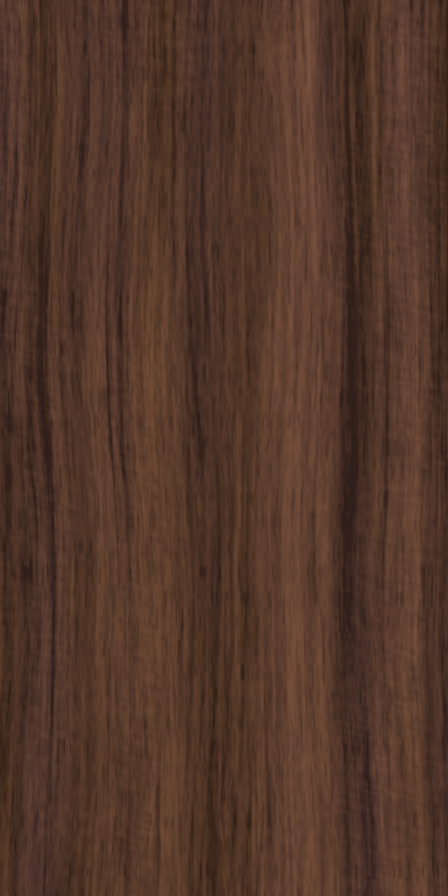
This texture is drawn by a Shadertoy shader. Its source:

```glsl
// Dark walnut veneer with upright bands, wavy growth lines and fine pores
const vec3 DARK_WOOD = vec3(0.190, 0.120, 0.098);
const vec3 LIGHT_WOOD = vec3(0.445, 0.298, 0.223);
const vec3 GOLD_TINT = vec3(0.006, 0.004, -0.014);
const float BASE_TONE = 0.555;
const float BAND_CONTRAST = 0.46;
const float STRIPE_CONTRAST = 0.38;
const float GRAIN_CONTRAST = 0.30;
const float FIBRE_CONTRAST = 0.32;
const float SPECK_CONTRAST = 0.22;
const float RING_COUNT = 38.0;
const float RING_DEPTH = 0.20;
const float STREAK_DEPTH = 0.30;
const float PORE_DEPTH = 0.20;
const float FLECK_CONTRAST = 0.15;

float hash(vec2 p) {
    vec3 q = fract(vec3(p.xyx) * 0.1031);
    q += dot(q, q.yzx + 33.33);
    return fract((q.x + q.y) * q.z);
}

float noise(vec2 p) {
    vec2 cell = floor(p);
    vec2 f = fract(p);
    f = f * f * (3.0 - 2.0 * f);
    float low = mix(hash(cell), hash(cell + vec2(1.0, 0.0)), f.x);
    float high = mix(hash(cell + vec2(0.0, 1.0)), hash(cell + vec2(1.0, 1.0)), f.x);
    return mix(low, high, f.y);
}

// Noise centred on zero, shifted by a seed
float grain(vec2 p, float seed) {
    return noise(p + seed * vec2(17.3, 9.1)) - 0.5;
}

// Sideways drift of the grain along the trunk
float drift(vec2 p) {
    return 0.045 * grain(p * vec2(2.5, 1.5), 1.0)
         + 0.014 * grain(p * vec2(7.0, 3.2), 2.0)
         + 0.003 * grain(p * vec2(20.0, 9.0), 3.0);
}

// Thin growth lines that bend into long arches
float growthLines(vec2 p) {
    float phase = p.x * RING_COUNT + 5.0 * grain(p * vec2(4.5, 0.9), 4.0);
    float wave = 0.5 + 0.5 * sin(6.2832 * phase);
    float strength = smoothstep(0.35, 0.75, noise(p * vec2(9.0, 0.8) + 51.0));
    return pow(wave, 5.0) * strength;
}

// Narrow near-black streaks following the grain
float darkStreaks(vec2 p) {
    float thin = smoothstep(0.60, 0.90, noise(p * vec2(75.0, 0.9) + 83.0));
    float zone = smoothstep(0.40, 0.70, noise(p * vec2(11.0, 0.35) + 27.0));
    return thin * zone;
}

// Short upright pores
float pores(vec2 p) {
    return smoothstep(0.68, 0.92, noise(p * vec2(170.0, 18.0) + 140.0));
}

// Faint ripples lying across the fibres
float crossFlecks(vec2 p) {
    float slanted = p.y + 0.25 * p.x;
    float mask = smoothstep(0.35, 0.70, noise(p * vec2(10.0, 2.0) + 66.0));
    return grain(vec2(p.x * 36.0, slanted * 120.0), 5.0) * mask;
}

void mainImage(out vec4 fragColor, in vec2 fragCoord) {
    vec2 uv = fragCoord / iResolution.x;
    vec2 wood = vec2(uv.x + drift(uv), uv.y);

    // Broad bands down to single fibres
    float tone = BASE_TONE;
    tone += BAND_CONTRAST * grain(wood * vec2(9.0, 0.28), 6.0);
    tone += STRIPE_CONTRAST * grain(wood * vec2(27.0, 0.55), 7.0);
    tone += GRAIN_CONTRAST * grain(wood * vec2(72.0, 1.8), 8.0);
    tone += FIBRE_CONTRAST * grain(wood * vec2(150.0, 7.0), 9.0);
    tone += SPECK_CONTRAST * grain(wood * vec2(220.0, 55.0), 11.0);

    // Lines, pores and ripples
    tone -= RING_DEPTH * growthLines(wood);
    tone -= STREAK_DEPTH * darkStreaks(wood);
    tone -= PORE_DEPTH * pores(wood);
    tone += FLECK_CONTRAST * crossFlecks(wood);

    // Colour ramp with slow golden and reddish shifts
    vec3 color = mix(DARK_WOOD, LIGHT_WOOD, clamp(tone, 0.0, 1.1));
    color += GOLD_TINT * 2.0 * grain(wood * vec2(11.0, 0.5), 10.0);
    fragColor = vec4(color, 1.0);
}
```
